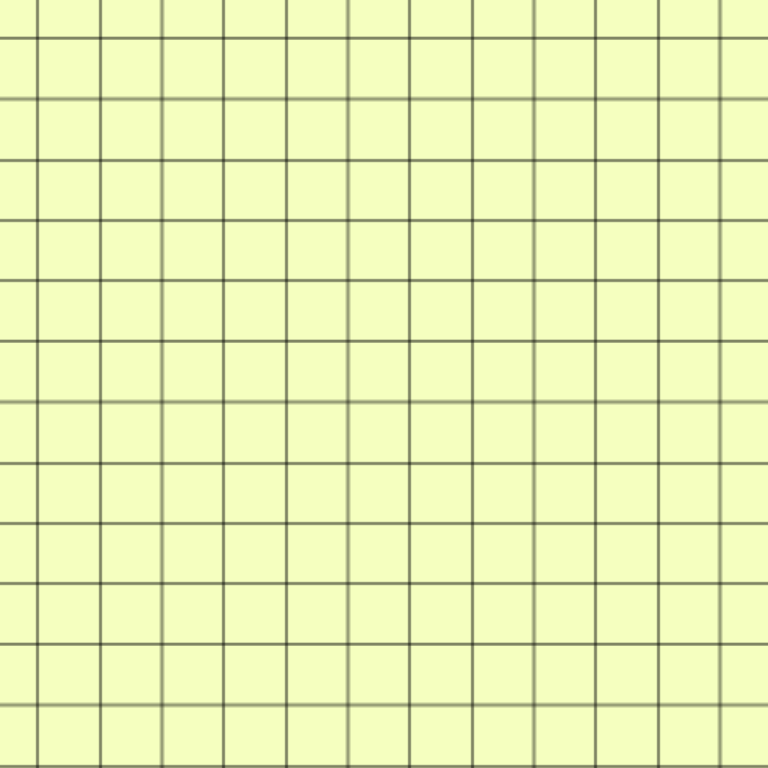
Give the GLSL for this pattern, as a WebGL 1 fragment shader.

```glsl
precision highp float;

// Pale yellow-green graph paper with thin translucent grey ruling.
// Each axis repeats a short cycle of lines whose spacing drifts slightly and
// whose last line is softer; a box filter gives both softness and smoothing.

uniform vec2 u_resolution;

const vec3 PAPER = vec3(0.96, 1.0, 0.75);
const float INK = 0.48;             // darkening of a sharp line

// Lengths are in units of 1/512 of the canvas.
const float UNITS = 512.0;
const float LINE_WIDTH = 2.0;
const float SHARP_BLUR = 1.0;
const float SOFT_BLUR = 2.4;

// Columns, measured from the left edge.
const int COLUMN_CYCLE = 3;
const float COLUMN_START = 25.0;
const float COLUMN_PITCH = 41.0;
const float COLUMN_PERIOD = 124.0;

// Rows, measured from the top edge.
const int ROW_CYCLE = 5;
const float ROW_START = 107.0;
const float ROW_PITCH = 40.0;
const float ROW_PERIOD = 202.0;
const float ROW_DRIFT = 0.5;        // extra spacing late in the cycle

// Signed distance to the nearest repeat of a line.
float repeatDistance(float x, float center, float period) {
    return mod(x - center + 0.5 * period, period) - 0.5 * period;
}

// Coverage of a line averaged over a window as wide as its blur.
float lineCoverage(float d, float blur, float pixel) {
    float window = max(blur, pixel);
    float halfWidth = 0.5 * LINE_WIDTH;
    float low = max(d - 0.5 * window, -halfWidth);
    float high = min(d + 0.5 * window, halfWidth);
    return max(high - low, 0.0) / window;
}

float lineBlur(int index, int cycle) {
    return index == cycle - 1 ? SOFT_BLUR : SHARP_BLUR;
}

float columnCoverage(float x, float pixel) {
    float coverage = 0.0;
    for (int i = 0; i < COLUMN_CYCLE; i++) {
        float n = float(i);
        float center = COLUMN_START + COLUMN_PITCH * n + min(n, 1.0);
        float d = repeatDistance(x, center, COLUMN_PERIOD);
        coverage = max(coverage, lineCoverage(d, lineBlur(i, COLUMN_CYCLE), pixel));
    }
    return coverage;
}

float rowCoverage(float y, float pixel) {
    float coverage = 0.0;
    for (int i = 0; i < ROW_CYCLE; i++) {
        float n = float(i);
        float center = ROW_START + ROW_PITCH * n + ROW_DRIFT * max(n - 2.0, 0.0);
        float d = repeatDistance(y, center, ROW_PERIOD);
        coverage = max(coverage, lineCoverage(d, lineBlur(i, ROW_CYCLE), pixel));
    }
    return coverage;
}

void main() {
    vec2 uv = gl_FragCoord.xy / u_resolution;
    vec2 position = vec2(uv.x, 1.0 - uv.y) * UNITS;
    vec2 pixel = UNITS / u_resolution;

    // Translucent inks multiply, so crossings come out darker.
    float columns = 1.0 - INK * columnCoverage(position.x, pixel.x);
    float rows = 1.0 - INK * rowCoverage(position.y, pixel.y);
    gl_FragColor = vec4(PAPER * columns * rows, 1.0);
}
```
